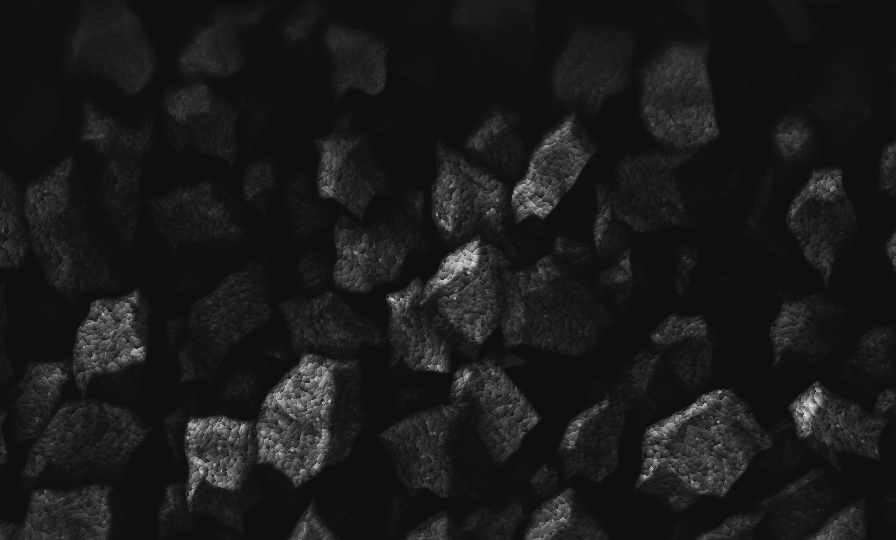
Reproduce this texture procedurally as a Shadertoy shader.

```glsl
// A heap of dark, broken stones in low light, with a soft far edge.
// Three layers of scattered convex polygons are painted back to front; each is
// a faceted solid lit from the upper left, then roughened by cellular noise.

const float TAU = 6.2831853;
const int   LAYERS = 3;
const int   SIDES = 7;
const float BACK_CELL = 0.14;      // cell size of the rear layer, in heights
const float FRONT_CELL = 0.225;    // cell size of the front layer
const float FRONT_FILL = 0.78;     // share of front cells that hold a stone
const float BLACK_LEVEL = 0.058;
const float STONE_LIGHT = 0.82;
const float SHADOW_WIDTH = 0.035;
const float EDGE_SHARP = 0.0035;
const float EDGE_BLUR = 0.016;
const vec2  CHIP_SCALE = vec2(52.0, 27.0);
const float GRAIN_SCALE = 125.0;
const vec3  LIGHT_DIR = vec3(-0.55, 0.50, 0.67);

float hash(vec2 p) {
    vec3 q = fract(p.xyx * vec3(0.1031, 0.1030, 0.0973));
    q += dot(q, q.yzx + 33.33);
    return fract((q.x + q.y) * q.z);
}

float stoneRandom(vec2 id, float k) {
    return hash(id + k * vec2(37.0, 61.0));
}

mat2 rotation(float a) {
    float c = cos(a), s = sin(a);
    return mat2(c, -s, s, c);
}

// Cellular noise: offset from the nearest point, and that cell's random value
vec3 cellular(vec2 p) {
    vec2 base = floor(p);
    vec3 nearest = vec3(9.0, 9.0, 0.0);
    for (int y = -1; y <= 1; y++)
    for (int x = -1; x <= 1; x++) {
        vec2 id = base + vec2(x, y);
        vec2 off = p - id - vec2(hash(id), hash(id + 91.7));
        if (dot(off, off) < dot(nearest.xy, nearest.xy))
            nearest = vec3(off, hash(id + 47.3));
    }
    return nearest;
}

// Smooth mottling from layered, bent sines, 0 to 1
float mottle(vec2 p) {
    float sum = 0.0, amp = 0.5;
    for (int i = 0; i < 4; i++) {
        p = rotation(1.1) * p + 0.7 * sin(p.yx * 1.3);
        sum += amp * sin(p.x) * sin(p.y + 1.7);
        p *= 1.9;
        amp *= 0.6;
    }
    return clamp(0.5 + 0.75 * sum, 0.0, 1.0);
}

// Faceted stone in unit space: x = distance inside the outline, y = light
vec2 facetedStone(vec2 q, mat2 turn, vec2 id, float crispness) {
    float inside = 9.0;
    vec2 tilt = 0.7 * (vec2(stoneRandom(id, 5.0), stoneRandom(id, 6.0)) - 0.5);
    float topHeight = 0.42 + dot(q, tilt);
    vec3 topNormal = normalize(vec3(-tilt * turn, 1.0));
    float weight = exp(-crispness * topHeight);
    float light = weight * max(dot(topNormal, LIGHT_DIR), 0.0);
    for (int i = 0; i < SIDES; i++) {
        float k = 10.0 + 3.0 * float(i);
        float a = TAU * (float(i) + 0.9 * stoneRandom(id, k)) / float(SIDES);
        vec2 n = vec2(cos(a), sin(a));
        float gap = mix(0.68, 1.0, stoneRandom(id, k + 1.0)) - dot(q, n);
        float slope = mix(0.6, 2.4, stoneRandom(id, k + 2.0));
        inside = min(inside, gap);
        float w = exp(-crispness * clamp(slope * gap, -1.0, 2.0));
        vec3 normal = normalize(vec3(n * turn * slope, 1.0));
        light += w * max(dot(normal, LIGHT_DIR), 0.0);
        weight += w;
    }
    return vec2(inside, light / weight);
}

// Rough, chipped surface brightness around 1
float rockSurface(vec2 p, float blur) {
    vec3 chip = cellular(p * CHIP_SCALE + 1.2 * sin(p.yx * 43.0));
    vec3 grain = cellular(p * GRAIN_SCALE);
    float relief = 0.75 + 0.45 * dot(chip.xy, vec2(-0.7, 0.7)) + 0.25 * chip.z;
    float rough = 0.55 + 0.6 * dot(grain.xy, vec2(-0.6, 0.8)) + 0.8 * grain.z;
    float speck = smoothstep(0.965, 1.0, grain.z) * smoothstep(0.4, 0.1, length(grain.xy));
    float patches = 0.45 + 1.1 * mottle(p * 24.0);
    return patches * mix(max(relief * rough, 0.08) + 1.6 * speck, 0.85, 0.75 * blur);
}

void mainImage(out vec4 fragColor, in vec2 fragCoord) {
    vec2 p = fragCoord / iResolution.y;
    vec2 screen = fragCoord / iResolution.xy;
    float blur = smoothstep(0.58, 1.0, screen.y) + 0.3 * smoothstep(0.12, 0.0, screen.y);
    float edge = EDGE_SHARP + EDGE_BLUR * blur;
    vec2 bent = p + 0.0035 * sin(p.yx * 71.0 + 2.0 * sin(p * 39.0));

    float shade = 0.0;
    vec2 surface = p;
    for (int layer = 0; layer < LAYERS; layer++) {
        float depth = float(layer) / float(LAYERS - 1);
        float cell = mix(BACK_CELL, FRONT_CELL, depth);
        vec2 g = bent / cell + 0.37 * float(layer);
        // Upper rows first, so that lower stones lie in front
        for (int y = 1; y >= -1; y--)
        for (int x = -1; x <= 1; x++) {
            vec2 id = floor(g) + vec2(x, y);
            vec2 seed = id + 300.0 * float(layer + 1);
            if (stoneRandom(seed, 0.0) > mix(1.0, FRONT_FILL, depth)) continue;
            vec2 jitter = vec2(stoneRandom(seed, 1.0), stoneRandom(seed, 2.0)) - 0.5;
            float lengthHalf = mix(0.43, 0.73, stoneRandom(seed, 3.0));
            vec2 size = lengthHalf * vec2(mix(0.5, 0.85, stoneRandom(seed, 4.0)), 1.0);
            mat2 turn = rotation(2.1 * (stoneRandom(seed, 7.0) - 0.5));
            vec2 local = turn * (g - id - 0.5 - 0.5 * jitter);
            vec2 stone = facetedStone(local / size, turn, seed, mix(38.0, 14.0, blur));

            // Occlusion outside the outline, facet light inside it
            float d = stone.x * size.x * cell;
            float mask = smoothstep(-edge, edge, d);
            shade *= mix(0.2, 1.0, smoothstep(0.0, SHADOW_WIDTH, -d));
            float albedo = mix(0.07, 1.0, pow(stoneRandom(seed, 8.0), 2.2));
            float rim = mix(0.55, 1.0, smoothstep(0.0, 0.012, d));
            float lit = stone.y * stone.y * albedo * rim * mix(0.3, 1.0, depth);
            shade = mix(shade, lit, mask);
            if (mask > 0.5) surface = local * cell + 3.0 * jitter;
        }
    }

    // Darker far edge and corners
    float falloff = mix(1.0, 0.3, smoothstep(0.5, 1.0, screen.y));
    falloff *= 1.0 - 0.35 * smoothstep(0.25, 0.55, abs(screen.x - 0.5));
    float value = BLACK_LEVEL + STONE_LIGHT * shade * falloff * rockSurface(surface, blur);
    value = min(value, 0.5 + 0.35 * (value - 0.5) + 0.08);
    fragColor = vec4(vec3(clamp(value, 0.0, 1.0)), 1.0);
}
```
